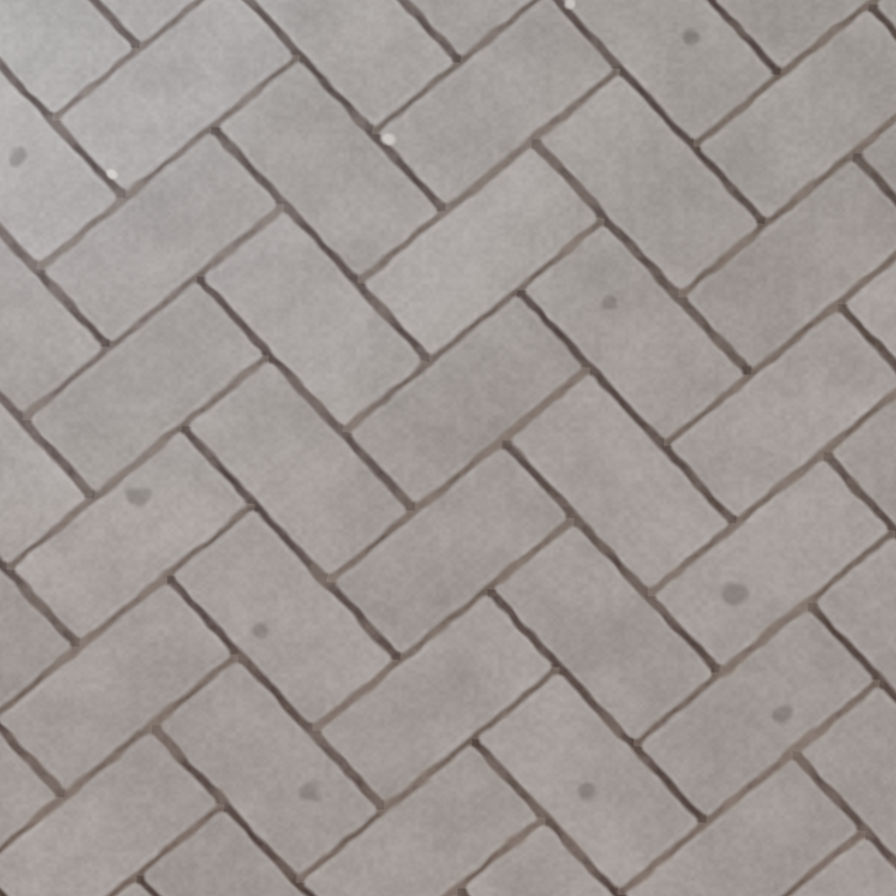
Reproduce this texture procedurally as a Shadertoy shader.

```glsl
float hash(vec2 p) {
    return fract(sin(dot(p, vec2(127.1, 311.7))) * 43758.5453);
}

float noise(vec2 p) {
    vec2 i = floor(p), f = fract(p);
    f = f * f * (3.0 - 2.0 * f);
    return mix(mix(hash(i), hash(i + vec2(1, 0)), f.x),
               mix(hash(i + vec2(0, 1)), hash(i + vec2(1, 1)), f.x), f.y);
}

float fbm(vec2 p) {
    float sum = 0.0, amp = 0.5;
    for (int i = 0; i < 4; i++) {
        sum += amp * noise(p);
        p = p * 2.03 + 17.3;
        amp *= 0.5;
    }
    return sum / 0.9375;
}

// Soft round mark centred on c
float spot(vec2 p, vec2 c, float radius) {
    return 1.0 - smoothstep(radius * 0.4, radius, length(p - c));
}

void mainImage(out vec4 fragColor, in vec2 fragCoord) {
    vec2 p = fragCoord / iResolution.xy;

    // Skewed grid: u climbs to the right, v falls to the right
    vec2 wobble = vec2(noise(p * 60.0), noise(p * 60.0 + 31.0)) - 0.5;
    mat2 grid = mat2(0.0979, 0.0798, 0.0810, -0.0872);
    vec2 uv = inverse(grid) * (p + wobble * 0.003 - vec2(0.382, 0.517));

    // Herringbone: each diagonal of cells cycles through two half bricks per direction
    vec2 cell = floor(uv);
    float k = mod(cell.x + cell.y, 4.0);
    bool rising = k < 1.5;
    vec2 id = cell - (rising ? vec2(k, 0.0) : vec2(0.0, k - 2.0));
    vec2 size = (rising ? vec2(2, 1) : vec2(1, 2)) * vec2(0.126, 0.119);
    vec2 local = (uv - id) * vec2(0.126, 0.119);

    // Distance to the brick border, with rounded corners
    vec2 edge = size * 0.5 - abs(local - size * 0.5);
    float border = 0.012 - length(max(0.012 - edge, 0.0));

    // Brick face: tint, blotches and grain
    vec3 face = vec3(0.622, 0.600, 0.583);
    face += (hash(id) - 0.5) * vec3(0.030, 0.030, 0.034);
    face += (fbm(p * 16.0 + id * 3.7) - 0.5) * 0.09;
    face += (noise(p * 150.0) - 0.5) * 0.035 + (noise(p * 260.0 + 9.0) - 0.5) * 0.025;
    face += 0.022 * smoothstep(0.004, 0.008, border) * (1.0 - smoothstep(0.008, 0.0119, border));

    // Dark stains on some bricks
    vec2 stainAt = size * (0.25 + 0.5 * vec2(hash(id + 2.3), hash(id + 5.9)));
    float stain = spot(local + wobble * 0.008, stainAt, 0.010 + 0.010 * hash(id + 8.1));
    face -= 0.10 * stain * step(0.72, hash(id + 4.4));

    // Steep joints are darker and wider than the rising ones
    float steep = smoothstep(-0.002, 0.002, edge.y - edge.x);
    float dirt = fbm(p * 28.0 + 50.0);
    vec3 joint = mix(vec3(0.46, 0.415, 0.385), vec3(0.36, 0.315, 0.295), steep);
    joint += (dirt - 0.5) * 0.20 + (noise(p * 190.0) - 0.5) * 0.05;
    float halfWidth = mix(0.0036, 0.0044, steep) + (dirt - 0.5) * 0.004;
    float brick = smoothstep(halfWidth - 0.0028, halfWidth + 0.0028, border);
    vec3 color = mix(joint, face, brick);

    // Brown dust settled beside the joints
    float dust = (1.0 - smoothstep(0.003, 0.012, border)) * smoothstep(0.45, 0.75, dirt);
    color = mix(color, vec3(0.50, 0.455, 0.42), dust * 0.4);

    // Pale chips near a few brick ends
    vec2 chipAt = vec2(0.008, size.y * hash(id + 7.7));
    float chip = spot(local + wobble * 0.006, chipAt, 0.009);
    color = mix(color, vec3(0.80, 0.78, 0.75), 0.8 * chip * step(0.85, hash(id + 1.6)));

    // Cool sheen at the upper left, warmer shade toward the bottom
    float sheen = exp(-3.5 * dot(p - vec2(0.0, 0.95), p - vec2(0.0, 0.95)));
    color += sheen * vec3(0.065, 0.075, 0.092);
    color += (1.0 - p.y) * vec3(0.012, 0.002, 0.002);

    fragColor = vec4(clamp(color, 0.0, 1.0), 1.0);
}
```
